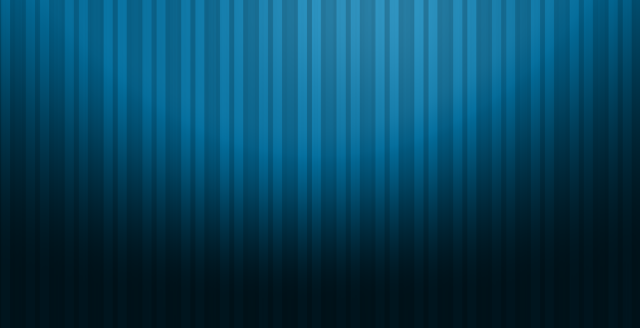
Give the GLSL for this background, as a Shadertoy shader.

```glsl
// Blue stage-curtain backdrop: paired pale stripes repeat across the canvas,
// lit from above by a broad arch of light that sinks into near black.
// The light level is a formula of position, mapped through a blue ramp.

float hash(float n) {
    return fract(sin(n * 127.1) * 4375.5);
}

// Soft-edged band covering [a, b]
float band(float x, float a, float b, float blur) {
    return smoothstep(a - blur, a + blur, x) - smoothstep(b - blur, b + blur, x);
}

// Dark navy through deep teal to pale sky blue
vec3 blueRamp(float light) {
    vec3 color = mix(vec3(0.0, 0.08, 0.115), vec3(0.0, 0.25, 0.36), clamp(light / 0.38, 0.0, 1.0));
    color = mix(color, vec3(0.01, 0.42, 0.6), clamp((light - 0.38) / 0.36, 0.0, 1.0));
    return mix(color, vec3(0.24, 0.62, 0.79), smoothstep(0.68, 1.12, light));
}

void mainImage(out vec4 fragColor, in vec2 fragCoord) {
    vec2 uv = fragCoord / iResolution.xy;
    float depth = 1.0 - uv.y;

    // Arch of light: it starts to fade higher up toward the sides
    float side = (uv.x - 0.48) / 0.5;
    float sideSq = side * side;
    float fade = smoothstep(0.38 - 0.7 * sideSq, 0.92 - 0.1 * sideSq, depth);
    float light = 0.76 * (1.0 - fade);

    // Lamp glow at the top, right of centre
    vec2 fromLamp = vec2((uv.x - 0.58) / 0.24, depth / 0.38);
    light += 0.22 * exp(-dot(fromLamp, fromLamp));

    // Two pale stripes per period, with a fainter fold in the wide gap
    float period = 0.0607;
    float cell = (uv.x - 0.0404) / period;
    float x = fract(cell);
    float blur = 0.7 / (iResolution.x * period);
    float stripes = band(x, 0.0, 0.235, blur) + band(x, 0.365, 0.595, blur);
    stripes += band(x - 1.0, 0.0, 0.235, blur);
    float fold = band(x, 0.72, 0.9, blur);
    float tone = 0.83 + 0.18 * stripes + 0.03 * fold;
    tone += 0.05 * (hash(floor(cell)) - 0.5) * stripes;

    // Fine vertical threads in the cloth
    float thread = hash(floor(uv.x * 400.0)) - 0.5;
    tone += 0.02 * thread;

    vec3 color = blueRamp(light) * tone;
    fragColor = vec4(color, 1.0);
}
```
